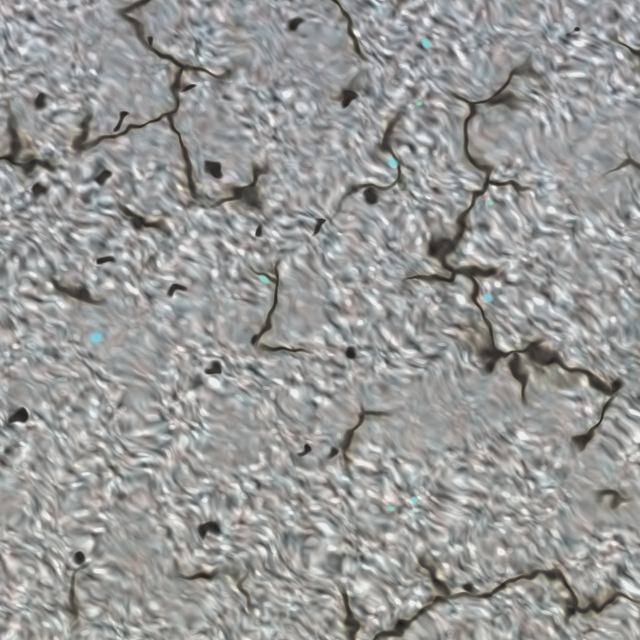
Reproduce this texture procedurally as a three.js fragment shader.

```glsl
varying vec2 vUv;

vec2 hash2(vec2 p) {
  vec3 q = fract(p.xyx * vec3(0.1031, 0.1030, 0.0973));
  q += dot(q, q.yzx + 33.33);
  return fract((q.xx + q.yz) * q.zy);
}

float cornerSlope(vec2 cell, vec2 offset) {
  return dot(hash2(cell) * 2.0 - 1.0, offset);
}

// Gradient noise, roughly -0.5 to 0.5
float noise(vec2 p) {
  vec2 i = floor(p), f = fract(p), e = vec2(1.0, 0.0);
  vec2 w = f * f * f * (f * (f * 6.0 - 15.0) + 10.0);
  return mix(
    mix(cornerSlope(i, f), cornerSlope(i + e, f - e), w.x),
    mix(cornerSlope(i + e.yx, f - e.yx), cornerSlope(i + 1.0, f - 1.0), w.x), w.y);
}

// Coordinates along and across a streak that falls to the right
vec2 alongStreak(vec2 p, float angle) {
  float c = cos(angle), s = sin(angle);
  return vec2(c * p.x - s * p.y, s * p.x + c * p.y);
}

// Soft spots in jittered cells; x is coverage, y a random value per spot
vec2 scatter(vec2 p, float share, float radius) {
  vec2 cell = floor(p), best = vec2(0.0);
  for (int y = -1; y <= 1; y++) {
    for (int x = -1; x <= 1; x++) {
      vec2 id = cell + vec2(x, y);
      vec2 pick = hash2(id + 71.0);
      float size = radius * (0.55 + 0.45 * pick.y);
      float d = length(p - id - hash2(id));
      float cover = step(pick.x, share) * (1.0 - smoothstep(size * 0.35, size, d));
      if (cover > best.x) best = vec2(cover, pick.y);
    }
  }
  return best;
}

// Gap between the two nearest cell points, zero on cell borders
float borderGap(vec2 p) {
  vec2 cell = floor(p);
  float nearest = 9.0, second = 9.0;
  for (int y = -1; y <= 1; y++) {
    for (int x = -1; x <= 1; x++) {
      vec2 id = cell + vec2(x, y);
      float d = length(p - id - hash2(id + 13.0));
      second = min(second, max(nearest, d));
      nearest = min(nearest, d);
    }
  }
  return second - nearest;
}

void main() {
  vec2 p = vUv;
  vec2 bend = vec2(noise(p * 14.0 + 5.0), noise(p * 14.0 + 47.0));
  vec2 ragged = vec2(noise(p * 42.0 + 91.0), noise(p * 42.0 + 23.0));
  vec2 q = p + 0.022 * bend + 0.006 * ragged;

  // Slanted grains, rounder toward the top
  float stretch = mix(36.0, 50.0, smoothstep(0.45, 0.9, p.y));
  float grain = noise(alongStreak(q, 0.58) * vec2(stretch, 78.0) + 200.0);
  float fine = noise(alongStreak(q, 0.82) * vec2(75.0, 135.0) + 400.0);
  float fleck = scatter(alongStreak(q, 0.55) * vec2(36.0, 62.0) + 300.0, 0.55, 0.48).x;
  float smoothPatch = smoothstep(0.08, 0.3, noise(p * 7.0 + 60.0) + 0.12 * p.y);
  float contrast = mix(1.08, 0.5, smoothPatch);
  float tone = 0.603 + contrast * (0.48 * grain + 0.26 * fine + 0.17 * fleck);
  tone += 0.05 * noise(p * 5.0 + 17.0);

  // Cool top, warm bottom, faint mottled hue
  vec3 color = tone * mix(vec3(1.005, 1.005, 0.98), vec3(0.99, 1.0, 1.02), p.y);
  color += vec3(0.05, -0.02, -0.04) * noise(p * 30.0 + 130.0);

  // Broken cracks, mostly in the upper half
  vec2 cracked = p + 0.05 * bend + 0.016 * ragged;
  float upper = smoothstep(0.25, 0.75, p.y);
  float open = smoothstep(0.02, 0.2, noise(p * 6.0 + 83.0) + 0.16 * upper - 0.1);
  float width = 0.075 + 0.11 * noise(p * 32.0 + 9.0);
  float gap = borderGap(cracked * 7.0 + 3.0);
  float crack = open * (1.0 - smoothstep(width * 0.2, width + 0.03, gap));
  float stain = open * (1.0 - smoothstep(0.03, 0.28, gap));

  // Dark pits
  vec2 pitPoint = alongStreak(p + 0.022 * ragged, -0.4) * vec2(10.0, 14.0);
  float pit = scatter(pitPoint + 50.0, mix(0.13, 0.28, upper), 0.2).x;
  float dark = max(0.85 * crack, 0.95 * pit);
  color *= mix(vec3(1.0), vec3(0.93, 0.9, 0.82), stain);
  color = mix(color, vec3(0.17, 0.16, 0.15) + 0.12 * grain, dark);

  // Rare coloured glints
  vec2 glint = scatter(alongStreak(q, 0.5) * vec2(14.0, 20.0) + 600.0, 0.05, 0.19);
  vec3 glintColor = mix(vec3(0.55, 0.92, 0.72), vec3(0.5, 0.86, 0.92), glint.y);
  color = mix(color, glintColor, 0.8 * glint.x);

  gl_FragColor = vec4(clamp(color, 0.0, 0.93), 1.0);
}
```
